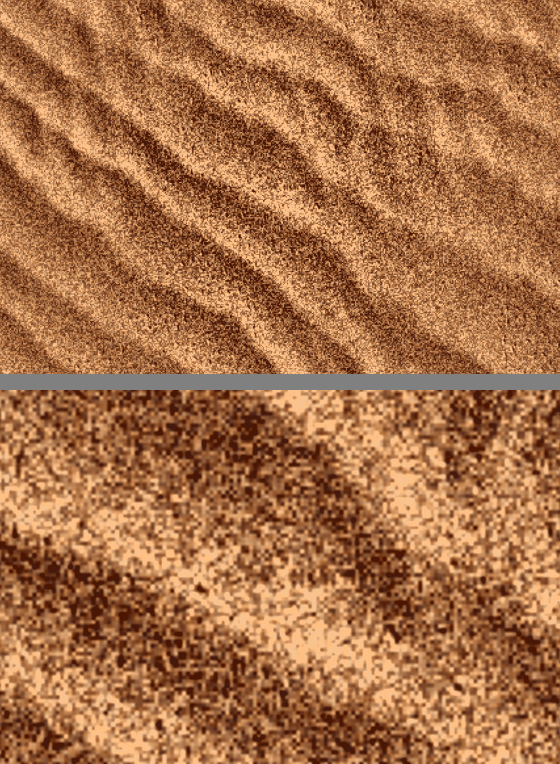
Top, the full canvas; bottom, a detail of the centre.
Reproduce this texture procedurally as a WebGL 2 fragment shader.

```glsl
#version 300 es
precision highp float;
precision highp int;
// Wind-rippled sand in low warm light: warped, asymmetric ripple waves run
// down to the right, crossed by faint steeper ripples, with patches of small
// pock marks and a coarse, high-contrast layer of sand grains on top.

#define RIPPLE_SPACING 0.165
#define RIPPLE_GAIN 1.2
#define CROSS_SPACING 0.105
#define CROSS_GAIN 0.55
#define GRAIN_FREQ 285.0
#define GRAIN_GAIN 2.1
#define MARK_CELL 0.024
#define MARK_GAIN 1.3
#define SHADOW_COLOR vec3(0.38, 0.175, 0.08)
#define SAND_COLOR vec3(0.65, 0.42, 0.25)
#define LIGHT_COLOR vec3(0.92, 0.69, 0.48)

uniform vec2 u_resolution;
out vec4 fragColor;

// Integer hash of a lattice cell, two values in 0..1
vec2 hash2(vec2 cell) {
    uvec2 h = uvec2(ivec2(cell)) * 1664525u + 1013904223u;
    h.x += h.y * 1664525u;
    h.y += h.x * 1664525u;
    h ^= h >> 16u;
    h.x += h.y * 1664525u;
    h.y += h.x * 1664525u;
    h ^= h >> 16u;
    return vec2(h & 65535u) / 65535.0;
}

// Smooth value noise in 0..1
float noise(vec2 p) {
    vec2 i = floor(p), f = fract(p);
    f = f * f * (3.0 - 2.0 * f);
    float low = mix(hash2(i).x, hash2(i + vec2(1, 0)).x, f.x);
    float high = mix(hash2(i + vec2(0, 1)).x, hash2(i + vec2(1, 1)).x, f.x);
    return mix(low, high, f.y);
}

float fbm(vec2 p) {
    float sum = 0.0, gain = 0.5;
    for (int i = 0; i < 4; i++) {
        sum += gain * noise(p);
        p = mat2(1.6, 1.2, -1.2, 1.6) * p + 17.3;
        gain *= 0.5;
    }
    return sum / 0.9375;
}

// One ripple: steep shaded face, bright crest, long fall into shade
float rippleWave(float phase, float crest) {
    float f = fract(phase);
    float slope = smoothstep(0.0, crest, f) * (1.0 - smoothstep(crest, 1.0, f));
    float rim = (f - crest) / 0.11;
    return slope - 0.5 + 0.22 * exp(-rim * rim);
}

// Main ripples, steeper at the lower left and flatter at the upper right
float mainRipples(vec2 p) {
    float across = 0.78 * p.x + 0.88 * p.y - 0.14 * p.x * p.x - 0.1 * p.x * p.y;
    across += 0.21 * (fbm(p * 2.3 + 4.7) - 0.5) + 0.055 * (fbm(p * 8.0 + 31.0) - 0.5);
    float strength = mix(0.45, 1.2, noise(p * vec2(2.6, 3.4) + 9.1));
    return strength * rippleWave(across / RIPPLE_SPACING, 0.24);
}

// Short, steep ripples that fade in and out between the main ones
float crossRipples(vec2 p) {
    float across = 0.92 * p.x + 0.36 * p.y + 0.17 * (fbm(p * 3.1 + 52.0) - 0.5);
    float strength = smoothstep(0.3, 0.75, noise(p * 3.3 + 23.0));
    return strength * rippleWave(across / CROSS_SPACING, 0.3);
}

// Tilted dents in patches, each with a dark hollow and a lit rim
float pockMarks(vec2 p) {
    vec2 home = floor(p / MARK_CELL);
    float tone = 0.0;
    for (int y = -1; y <= 1; y++)
    for (int x = -1; x <= 1; x++) {
        vec2 cell = home + vec2(x, y);
        vec2 place = hash2(cell + 211.0), kind = hash2(cell + 907.0);
        vec2 center = (cell + 0.15 + 0.7 * place) * MARK_CELL;
        float middle = 1.0 - smoothstep(0.1, 0.7, length(center - vec2(0.78, 0.6)));
        float patchy = smoothstep(0.48, 0.85, noise(center * 5.0 + 71.0) + 0.2 * middle);
        float present = step(kind.x, 0.75 * patchy);
        float angle = 0.3 + 2.2 * kind.y;
        vec2 along = vec2(cos(angle), sin(angle));
        mat2 frame = mat2(along.x, -along.y, along.y, along.x);
        vec2 size = MARK_CELL * vec2(0.27, 0.12);
        vec2 hollow = frame * (p - center) / size;
        vec2 rim = frame * (p - center + MARK_CELL * vec2(0.17, 0.2)) / size;
        tone += present * (0.65 * exp(-dot(rim, rim)) - exp(-dot(hollow, hollow)));
    }
    return tone;
}

void main() {
    vec2 p = gl_FragCoord.xy / u_resolution.y;

    // Relief and broad light
    float tone = 0.03 + RIPPLE_GAIN * mainRipples(p) + CROSS_GAIN * crossRipples(p);
    tone += 0.5 * (fbm(p * 5.0 + 83.0) - 0.5);
    tone += MARK_GAIN * pockMarks(p);

    // Grains, roughest around the middle
    float rough = mix(1.15, 0.8, smoothstep(0.15, 0.8, length(p - vec2(0.8, 0.48))));
    float fine = noise(p * GRAIN_FREQ) - 0.5;
    float coarse = noise(p * GRAIN_FREQ * 0.53 + 37.0) - 0.5;
    tone += GRAIN_GAIN * rough * (fine + 0.45 * coarse);

    // Sand colours, with some paler mineral grains
    tone = clamp(tone, -1.35, 1.25);
    vec3 color = SAND_COLOR + max(tone, 0.0) * (LIGHT_COLOR - SAND_COLOR)
        + min(tone, 0.0) * (SAND_COLOR - SHADOW_COLOR);
    float mineral = noise(p * GRAIN_FREQ * 0.8 + 129.0) - 0.5;
    color += mineral * vec3(-0.04, 0.02, 0.07);
    fragColor = vec4(clamp(color, 0.0, 1.0), 1.0);
}
```
